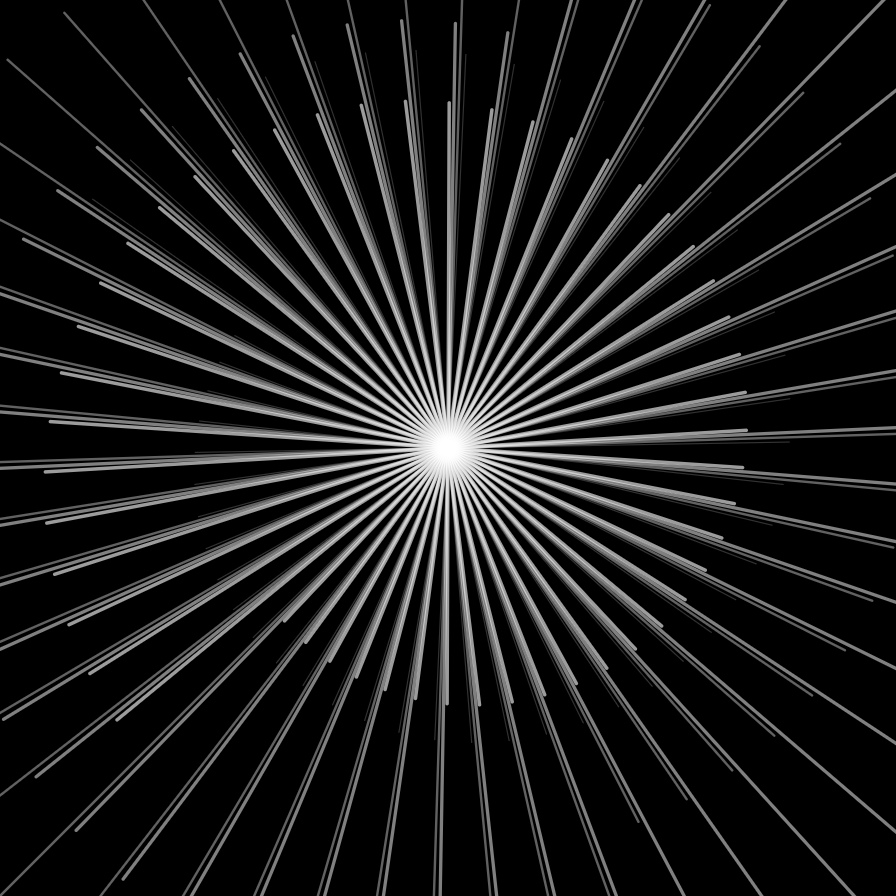
A Shadertoy shader for this background:

```glsl
// Grey starburst on black: four layers of fine rays whose lengths shrink in a spiral.
#define SPOKES 50.0          // rays per layer
#define LAYERS 4
#define NEIGHBOURS 4         // rays tested on each side of a point
#define BASE_TURN 0.0035     // turn of the first layer, radians clockwise from up
#define LAYER_TURN 0.01396   // extra turn of each further layer
#define LENGTH_DECAY 0.01200 // log shrink of length from ray to ray
#define FIRST_START 32.0     // index of the longest ray in the first layer
#define START_STEP 20.0      // shift of that index per layer

const float TAU = 6.2831853;

// Per layer: longest ray, half width and opacity
const vec4 LONGEST = vec4(0.478, 0.843, 0.843, 0.484);
const vec4 HALF_WIDTH = vec4(0.00195, 0.00185, 0.00135, 0.00065);
const vec4 OPACITY = vec4(0.61, 0.50, 0.38, 0.20);

// Distance to a round-capped ray leaving the centre
float rayDistance(vec2 p, float angle, float rayLength) {
    vec2 direction = vec2(sin(angle), cos(angle));
    return length(p - direction * clamp(dot(p, direction), 0.0, rayLength));
}

// Light that passes through one layer of rays
float layerTransmission(vec2 p, int layer, float pixel) {
    float spacing = TAU / SPOKES;
    float turn = BASE_TURN + LAYER_TURN * float(layer);
    float start = FIRST_START + START_STEP * float(layer);
    float nearest = floor((atan(p.x, p.y) - turn) / spacing + 0.5);
    float transmission = 1.0;
    for (int k = -NEIGHBOURS; k <= NEIGHBOURS; k++) {
        float index = nearest + float(k);
        float rank = mod(index - start + 0.5, SPOKES) - 0.5;
        float rayLength = LONGEST[layer] * exp(-LENGTH_DECAY * rank);
        float d = rayDistance(p, index * spacing + turn, rayLength);
        float coverage = clamp(0.5 + (HALF_WIDTH[layer] - d) / pixel, 0.0, 1.0);
        transmission *= 1.0 - OPACITY[layer] * coverage;
    }
    return transmission;
}

void mainImage(out vec4 fragColor, in vec2 fragCoord) {
    float pixel = 1.0 / min(iResolution.x, iResolution.y);
    vec2 p = (fragCoord - 0.5 * iResolution.xy) * pixel;
    p += vec2(1e-6); // keeps the angle defined at the centre

    // Overlapping rays build up to a white core
    float darkness = 1.0;
    for (int layer = 0; layer < LAYERS; layer++)
        darkness *= layerTransmission(p, layer, pixel);

    fragColor = vec4(vec3(1.0 - darkness), 1.0);
}
```
